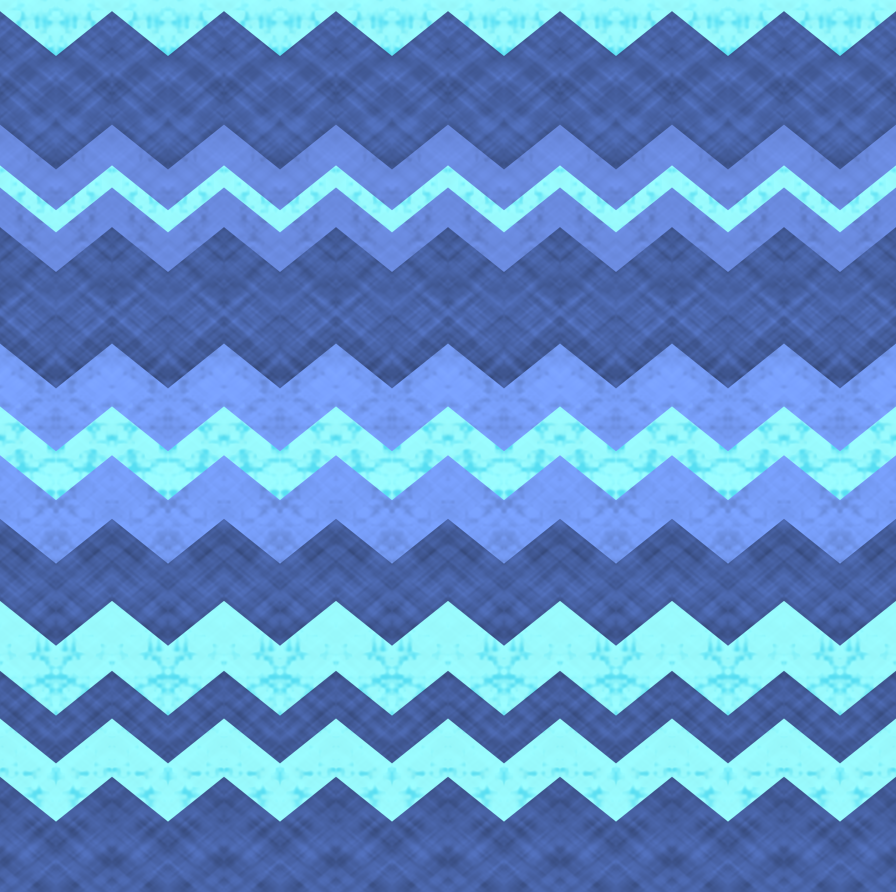
Give the GLSL for this pattern, as a Shadertoy shader.

```glsl
#define REPEATS 8.0
#define AMPLITUDE 0.0503
#define BANDS 14
#define NAVY vec3(0.285, 0.390, 0.655)
#define DUSK vec3(0.415, 0.540, 0.870)
#define SKY vec3(0.465, 0.615, 0.970)
#define AQUA vec3(0.600, 0.985, 0.995)
#define AQUA_STAIN vec3(0.340, 0.870, 0.950)
#define THREADS 105.0
#define MOTTLE 85.0

// Upper edge of each band at a crest, measured down from the top
const float bandTop[BANDS] = float[](-1.0, 0.0125, 0.1397, 0.1854, 0.2102, 0.2546,
    0.3851, 0.4556, 0.5104, 0.5816, 0.6736, 0.7520, 0.8055, 0.8708);
// Cloth of each band: 0 navy, 1 dusk, 2 sky, 3 aqua
const int bandCloth[BANDS] = int[](3, 0, 1, 3, 1, 0, 2, 3, 2, 0, 3, 0, 3, 0);

float hash(vec2 p) {
    return fract(sin(dot(p, vec2(127.1, 311.7))) * 43758.5453);
}

float noise(vec2 p) {
    vec2 cell = floor(p), f = fract(p);
    f = f * f * (3.0 - 2.0 * f);
    return mix(mix(hash(cell), hash(cell + vec2(1, 0)), f.x),
               mix(hash(cell + vec2(0, 1)), hash(cell + vec2(1, 1)), f.x), f.y);
}

// Crossed diagonal threads, coarse and fine, centred on zero
float weave(vec2 p, float seed) {
    vec2 d = vec2(p.y - 0.85 * p.x, p.y + 0.85 * p.x) + seed;
    float coarse = noise(d * vec2(THREADS, 9.0)) + noise(d.yx * vec2(THREADS, 11.0) + 37.0);
    float fine = noise(d * vec2(2.6 * THREADS, 30.0)) + noise(d.yx * vec2(2.6 * THREADS, 30.0) + 71.0);
    return 0.65 * (coarse - 1.0) + 0.35 * (fine - 1.0);
}

// Blotchy dye, from 0 to 1
float dye(vec2 p, float seed) {
    vec2 q = p * MOTTLE + seed * 19.0;
    return 0.3 * noise(q * 0.45) + 0.4 * noise(q) + 0.3 * noise(q * 2.3 + 5.0);
}

vec3 clothColor(int cloth, vec2 p, float seed) {
    float threads = weave(p, seed);
    float blotch = dye(p, seed);
    if (cloth == 3) {
        float stain = smoothstep(0.48, 0.82, blotch + 0.10 * threads);
        return mix(AQUA, AQUA_STAIN, stain) * (1.0 + 0.03 * threads);
    }
    if (cloth == 0) return NAVY * (1.0 + 0.30 * threads + 0.16 * (blotch - 0.5));
    vec3 base = cloth == 1 ? DUSK : SKY;
    float wear = smoothstep(0.50, 0.85, blotch);
    return base * (1.01 + 0.09 * threads - 0.13 * wear);
}

void mainImage(out vec4 fragColor, in vec2 fragCoord) {
    vec2 uv = fragCoord / iResolution.xy;
    float aspect = iResolution.x / iResolution.y;

    // Mirror each repeat about its crest: 0 at the crest, 1 in the valley
    float fold = 1.0 - abs(2.0 * fract(uv.x * REPEATS) - 1.0);
    float down = 1.0 - uv.y;
    float level = down - AMPLITUDE * fold;
    vec2 p = vec2(fold * 0.5 * aspect / REPEATS, down);

    // Edge softness corrected for the slope of the zigzag
    float slope = 2.0 * AMPLITUDE * REPEATS / aspect;
    float soft = 0.7 * sqrt(1.0 + slope * slope) / iResolution.y;

    // Lay the bands from top to bottom
    vec3 color = AQUA;
    for (int i = 0; i < BANDS; i++) {
        float depth = level - bandTop[i];
        float cover = smoothstep(-soft, soft, depth);
        if (cover <= 0.0) break;
        vec3 cloth = clothColor(bandCloth[i], p, float(i) * 1.37);

        // Navy cloth darkens towards its seams
        if (bandCloth[i] == 0) {
            float below = i + 1 < BANDS ? bandTop[i + 1] - level : 1.0;
            float seam = max(min(depth, below), 0.0);
            cloth *= 1.0 - 0.13 * exp(-seam * 65.0);
        }
        color = mix(color, cloth, cover);
    }
    fragColor = vec4(clamp(color, 0.0, 1.0), 1.0);
}
```
